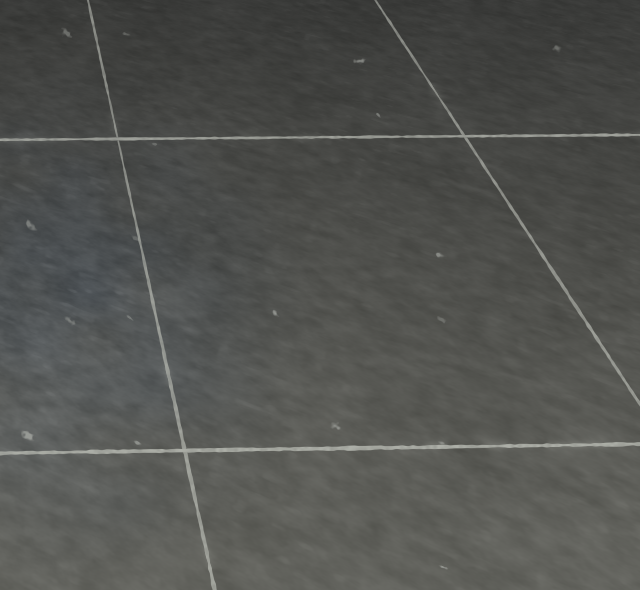
A Shadertoy shader for this texture:

```glsl
// Dark slate floor tiles in perspective, with thin pale chalky joints and scattered chips.

// Perspective, in units of canvas height
const vec2  VANISHING   = vec2(-0.089, 2.107);
const float COLUMN_FROM = 0.215;    // slope of the first joint running away
const float COLUMN_STEP = 0.44;
const float ROW_FROM    = 0.5333;   // inverse depth of the nearest cross joint
const float ROW_STEP    = 0.2107;
const float TILT        = 0.012;    // slight climb of the cross joints
const float TILT_FROM   = 0.68;

// Joints and chips
const float JOINT_HALF  = 0.0016;   // half width per unit of depth
const float JOINT_WOBBLE = 0.0012;
const float CHIP_CELL   = 0.17;
const float CHIP_CHANCE = 0.42;
const float CHIP_SIZE   = 0.0065;

// Colours
const vec3 SLATE_NEAR = vec3(0.385, 0.387, 0.365);
const vec3 SLATE_FAR  = vec3(0.222, 0.225, 0.218);
const vec3 JOINT      = vec3(0.70, 0.71, 0.68);
const vec3 CHIP       = vec3(0.62, 0.63, 0.61);
const vec3 COOL_TINT  = vec3(-0.012, 0.002, 0.026);
const float GRAIN     = 0.10;
const float MOTTLE    = 0.055;

float hash(vec2 p) {
    vec3 q = fract(p.xyx * vec3(0.1031, 0.1030, 0.0973));
    q += dot(q, q.yzx + 33.33);
    return fract((q.x + q.y) * q.z);
}

float noise(vec2 p) {
    vec2 i = floor(p), f = fract(p);
    f = f * f * (3.0 - 2.0 * f);
    return mix(mix(hash(i), hash(i + vec2(1, 0)), f.x),
               mix(hash(i + vec2(0, 1)), hash(i + vec2(1, 1)), f.x), f.y);
}

float fbm(vec2 p) {
    float sum = 0.0, amp = 0.5;
    for (int i = 0; i < 4; i++) {
        sum += amp * noise(p);
        p = mat2(0.8, 0.6, -0.6, 0.8) * p * 2.03 + 17.3;
        amp *= 0.55;
    }
    return sum / 1.01;
}

// Distance from the nearest whole number
float toInteger(float x) { return abs(fract(x + 0.5) - 0.5); }

// Soft-edged pale line with a ragged, unevenly filled edge
float joint(float dist, float halfWidth, vec2 p, float pixel) {
    float ragged = halfWidth * (0.75 + 0.6 * noise(p * 110.0));
    float core = 1.0 - smoothstep(-0.7 * pixel, 0.7 * pixel, dist - ragged);
    float smudge = smoothstep(0.62, 0.85, noise(p * 19.0 + 4.0))
                 * exp(-dist / (halfWidth * 2.2));
    return max(core * (0.76 + 0.24 * noise(p * 160.0 + 9.0)), 0.35 * smudge);
}

// One irregular chip or short scratch in some cells of a grid
float chips(vec2 p, float pixel) {
    vec2 cell = floor(p / CHIP_CELL);
    float present = step(hash(cell + 7.7), CHIP_CHANCE);
    vec2 centre = 0.2 + 0.6 * vec2(hash(cell + 3.1), hash(cell + 21.4));
    vec2 d = p - (cell + centre) * CHIP_CELL;
    float angle = -0.9 * hash(cell + 40.2);
    d = mat2(cos(angle), -sin(angle), sin(angle), cos(angle)) * d;
    d.y *= 1.2 + 1.8 * hash(cell + 11.9);
    float size = CHIP_SIZE * (0.5 + 0.8 * hash(cell + 55.0));
    float dist = length(d) + (noise(p * 190.0) - 0.5) * size * 1.3;
    float soft = max(pixel, size * 0.6);
    return present * (0.35 + 0.55 * hash(cell + 63.0))
         * (1.0 - smoothstep(size - soft, size + soft, dist));
}

void mainImage(out vec4 fragColor, in vec2 fragCoord) {
    vec2 p = fragCoord / iResolution.y;
    float pixel = 1.0 / iResolution.y;

    // Floor coordinates: whole numbers fall on the joints
    float depth = VANISHING.y - p.y;
    float rowDepth = depth + TILT * p.x * (depth - TILT_FROM);
    float slope = (p.x - VANISHING.x) / depth;
    vec2 plane = vec2((slope - COLUMN_FROM) / COLUMN_STEP,
                      (1.0 / rowDepth - ROW_FROM) / ROW_STEP);

    // Slate: light falling off with distance, tone per tile, cool patches
    vec3 color = mix(SLATE_NEAR, SLATE_FAR, pow(clamp(p.y, 0.0, 1.0), 1.3));
    color += 0.012 * (hash(floor(plane) + 31.0) - 0.5);
    float coolness = smoothstep(0.5, 0.0, length(p - vec2(0.1, 0.45)));
    color += COOL_TINT * coolness * (0.4 + noise(plane * 7.0));

    // Cloudy mottling and fine grain drawn out along a diagonal
    vec2 streak = mat2(0.88, 0.47, -0.47, 0.88) * plane;
    streak = vec2(0.88 * plane.x - 0.47 * plane.y, 0.47 * plane.x + 0.88 * plane.y);
    float strength = mix(1.0, 0.6, p.y) + 0.4 * coolness;
    color += MOTTLE * strength * (fbm(plane * 5.0 + 12.0) - 0.5);
    color += GRAIN * strength * (fbm(streak * vec2(24.0, 42.0) + 80.0) - 0.5);
    float flecks = smoothstep(0.7, 0.95, noise(streak * vec2(30.0, 65.0) + 140.0));
    color += 0.035 * flecks * strength * noise(plane * 6.0 + 50.0);

    // Chips, then joints on top
    color = mix(color, CHIP, chips(p, pixel));
    vec2 wobble = JOINT_WOBBLE * (vec2(noise(p * 24.0), noise(p * 24.0 + 70.0)) - 0.5);
    float columnDist = abs(toInteger(plane.x) * COLUMN_STEP * depth / sqrt(1.0 + slope * slope) + wobble.x);
    float rowDist = abs(toInteger(plane.y) * ROW_STEP * rowDepth * rowDepth + wobble.y);
    float halfWidth = JOINT_HALF * depth;
    float lines = max(0.86 * joint(columnDist, halfWidth * 0.9, p, pixel),
                      joint(rowDist, halfWidth, p + 5.0, pixel));
    color = mix(color, JOINT, lines * mix(1.0, 0.8, p.y));

    fragColor = vec4(clamp(color, 0.0, 1.0), 1.0);
}
```
